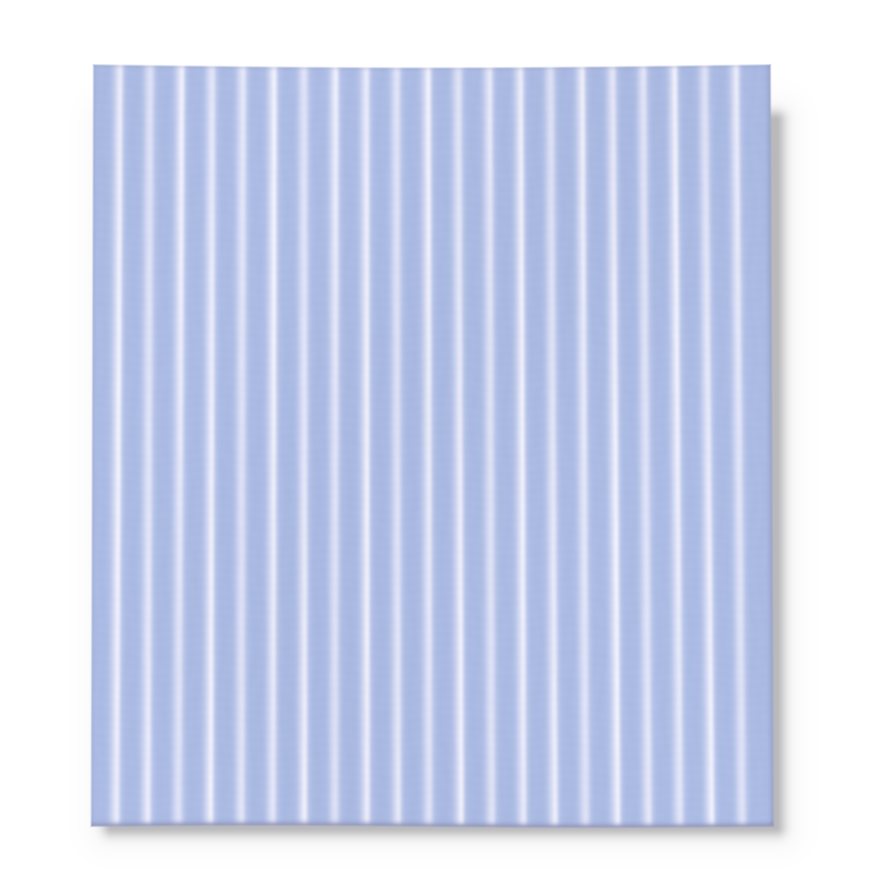
A WebGL 1 fragment shader for this pattern:

```glsl
precision highp float;
// A folded blue cloth with 21 soft pale stripes on a white ground.
// Stripes are Gaussian bands that fan slightly wider toward the hem; each has a
// fine bright core of varying strength. Layered sines give the faint weave.

uniform vec2 u_resolution;

// Signed distance to an axis-aligned box given by two corners.
float boxDistance(vec2 p, vec2 low, vec2 high) {
  vec2 d = abs(p - 0.5 * (low + high)) - 0.5 * (high - low);
  return length(max(d, 0.0)) + min(max(d.x, d.y), 0.0);
}

float bell(float x, float width) {
  return exp(-x * x / (width * width));
}

// Fine thread texture, roughly -1 to 1.
float weave(vec2 p) {
  float threads = sin(p.y * 610.0 + 2.0 * sin(p.x * 47.0));
  threads += sin(p.x * 530.0 + 2.0 * sin(p.y * 39.0));
  float slubs = sin(p.y * 173.0 + 3.0 * sin(p.x * 83.0 + p.y * 21.0));
  return 0.35 * threads + 0.3 * slubs;
}

vec3 stripedCloth(vec2 p, float height) {
  float first = mix(0.1292, 0.1332, height);
  float pitch = mix(0.03496, 0.03438, height);
  float across = (p.x - first) / pitch;
  float index = clamp(floor(across + 0.5), 0.0, 20.0);
  float offset = across - index;

  // Broad pale band, then the bright thread just right of its centre.
  vec3 color = vec3(0.664, 0.727, 0.888);
  color = mix(color, vec3(0.855, 0.870, 0.960), 0.95 * bell(offset + 0.02, 0.185));
  float strength = 0.5 + 0.3 * sin(index * 2.4 + p.y * 3.0);
  color = mix(color, vec3(0.955, 0.955, 0.990), strength * bell(offset - 0.03, 0.085));

  // Weave and broad, slight unevenness of the dye.
  color += 0.006 * weave(p);
  color += 0.005 * sin(p.x * 9.0 + 1.5 * sin(p.y * 5.0));
  return color;
}

void main() {
  vec2 p = gl_FragCoord.xy / u_resolution;
  float soft = 0.0008 + 0.8 / min(u_resolution.x, u_resolution.y);

  // Slightly uneven outline of the folded cloth.
  float height = clamp((p.y - 0.0745) / 0.852, 0.0, 1.0);
  float span = clamp((p.x - 0.103) / 0.758, 0.0, 1.0);
  float left = p.x - mix(0.1016, 0.1042, height);
  float right = mix(0.8635, 0.8600, height) - p.x;
  float top = 0.9275 - 0.0035 * sin(span * 3.1416) - p.y;
  float bottom = p.y - 0.0735 - 0.0012 * sin(span * 6.2832);
  float inside = min(min(left, right), min(top, bottom));

  // White ground with a soft shadow to the lower right.
  float shadowGap = max(boxDistance(p, vec2(0.125, 0.073), vec2(0.866, 0.865)), 0.0);
  float shade = 0.24 * bell(shadowGap, 0.011) + 0.035 * bell(shadowGap, 0.028);
  vec3 ground = vec3(1.0) - shade * vec3(1.0, 1.0, 0.97);

  // Folded edges darken, most strongly along the hem and right side.
  vec3 cloth = stripedCloth(p, height);
  float fold = 0.85 * bell(bottom, 0.0045) + 0.55 * bell(right, 0.0045);
  fold += 0.25 * bell(top, 0.003) + 0.2 * bell(left, 0.003);
  cloth = mix(cloth, vec3(0.57, 0.59, 0.73), min(fold, 0.9));

  vec3 color = mix(ground, cloth, smoothstep(-soft, soft, inside));
  gl_FragColor = vec4(clamp(color, 0.0, 1.0), 1.0);
}
```
